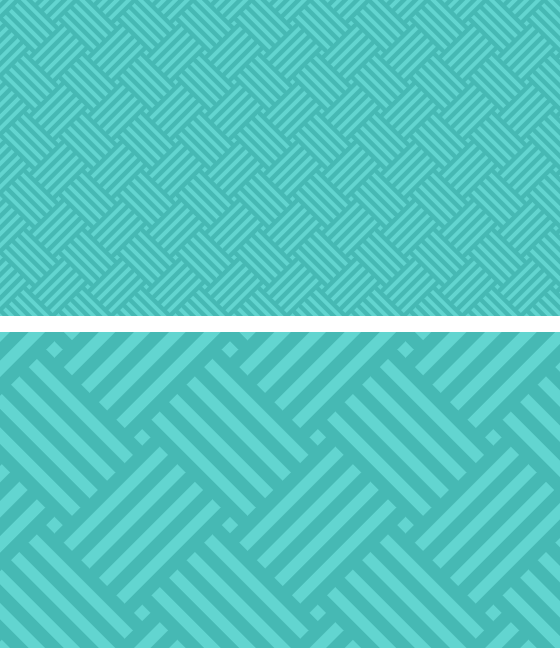
Top: the whole. Bottom: its middle third, enlarged.
Write a Shadertoy shader that draws this pattern.

```glsl
// Diagonal basket weave: square blocks of parallel bars, turned by 90 degrees
// from block to block, with a small square at each corner where four meet.
// The plane is rotated into block cells; bars and squares are box distances.

#define TILES_DOWN   5.4                     // repeats over the canvas height
#define TILE_OFFSET  vec2(0.5, 0.0)          // centre of an upright cell, in tiles
#define BAR_COUNT    4.0                     // bars in a block
#define BAR_FILL     0.47                    // bar width / bar spacing
#define BAR_LENGTH   1.094                   // bar length / block side
#define GROUND_COLOR vec3(0.275, 0.725, 0.705)
#define BAR_COLOR    vec3(0.385, 0.835, 0.815)

const float PITCH = 1.0 / (BAR_COUNT + 1.0);
const float HALF_BAR = 0.5 * BAR_FILL * PITCH;

float boxDistance(vec2 p, vec2 halfSize) {
    vec2 d = abs(p) - halfSize;
    return length(max(d, 0.0)) + min(max(d.x, d.y), 0.0);
}

// Bars run along y and are spaced evenly along x about the block centre.
float barsDistance(vec2 p) {
    float reach = 0.5 * (BAR_COUNT - 1.0);
    float index = clamp(round(p.x / PITCH + reach), 0.0, BAR_COUNT - 1.0);
    p.x -= (index - reach) * PITCH;
    return boxDistance(p, vec2(HALF_BAR, 0.5 * BAR_LENGTH));
}

float weaveDistance(vec2 p) {
    // Square at the nearest cell corner
    float d = boxDistance(fract(p) - 0.5, vec2(HALF_BAR));

    // Nearby blocks, since bars may reach past their own cell
    vec2 home = round(p);
    for (int j = -1; j <= 1; j++) {
        for (int i = -1; i <= 1; i++) {
            vec2 cell = home + vec2(i, j);
            vec2 local = p - cell;
            bool turned = mod(cell.x + cell.y, 2.0) > 0.5;
            d = min(d, barsDistance(turned ? local.yx : local));
        }
    }
    return d;
}

void mainImage(out vec4 fragColor, in vec2 fragCoord) {
    vec2 tile = fragCoord / iResolution.y * TILES_DOWN - TILE_OFFSET;

    // Diagonal cell axes: one block per unit square
    vec2 p = vec2(tile.x + tile.y, tile.x - tile.y);
    float pixel = sqrt(2.0) * TILES_DOWN / iResolution.y;

    float cover = clamp(0.5 - weaveDistance(p) / pixel, 0.0, 1.0);
    fragColor = vec4(mix(GROUND_COLOR, BAR_COLOR, cover), 1.0);
}
```
